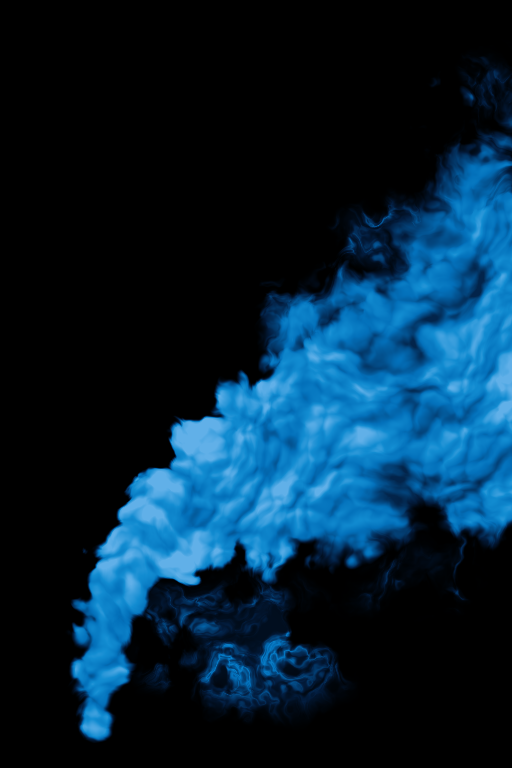
This background is drawn by a WebGL 2 fragment shader. Its source:

```glsl
#version 300 es
precision highp float;
// A plume of blue smoke on black, rising from the lower left to the right edge.
// Tapered capsules give its body; domed cells and warped noise roughen and light it.
// Ridged noise draws thin wisps beneath it, and one tone ramp colours everything.

uniform vec2 u_resolution;
out vec4 outColor;

// Lengths are in canvas heights.
const vec3 RAMP[5] = vec3[5](
  vec3(0.01, 0.11, 0.24), vec3(0.01, 0.27, 0.49), vec3(0.01, 0.44, 0.73),
  vec3(0.07, 0.55, 0.82), vec3(0.38, 0.69, 0.91));

// Spines: x, y, radius
const vec3 BODY[8] = vec3[8](
  vec3(0.124, 0.060, 0.016), vec3(0.133, 0.147, 0.034), vec3(0.154, 0.232, 0.049),
  vec3(0.215, 0.326, 0.074), vec3(0.293, 0.365, 0.102), vec3(0.404, 0.399, 0.130),
  vec3(0.527, 0.467, 0.160), vec3(0.690, 0.531, 0.218));
const vec3 LIMB[5] = vec3[5](
  vec3(0.385, 0.572, 0.026), vec3(0.514, 0.645, 0.046), vec3(0.615, 0.728, 0.052),
  vec3(0.655, 0.840, 0.036), vec3(0.622, 0.920, 0.012));

// Light and dark areas: x, y, spread, gain
const vec4 GLOWS[6] = vec4[6](
  vec4(0.27, 0.380, 0.110, 1.0), vec4(0.18, 0.270, 0.060, 0.7),
  vec4(0.49, 0.425, 0.060, 0.7), vec4(0.62, 0.485, 0.060, 0.8),
  vec4(0.55, 0.350, 0.055, -1.4), vec4(0.54, 0.520, 0.050, -0.4));

// Wispy areas: x, y, half width, half height
const vec4 VEILS[4] = vec4[4](
  vec4(0.320, 0.170, 0.180, 0.110), vec4(0.550, 0.240, 0.090, 0.065),
  vec4(0.510, 0.700, 0.080, 0.050), vec4(0.640, 0.890, 0.060, 0.060));

const float PUFF_SCALE = 13.0;
const float PUFF_MEAN = 0.7;
const float PUFF_DEPTH = 0.055;
const float ROUGHNESS = 0.075;
const float BASE_TONE = 3.35;
const float LIMB_TONE = 3.1;
const float WISP_TONE = 3.0;
const float RELIEF = 3.2;
const vec2 LIGHT_STEP = vec2(-0.006, 0.009);

float hash(vec2 p) {
  vec3 q = fract(p.xyx * 0.1031);
  q += dot(q, q.yzx + 33.33);
  return fract((q.x + q.y) * q.z);
}

float noise(vec2 p) {
  vec2 i = floor(p), f = fract(p);
  f = f * f * f * (f * (f * 6.0 - 15.0) + 10.0);
  vec2 e = vec2(0.0, 1.0);
  return mix(mix(hash(i), hash(i + e.yx), f.x),
             mix(hash(i + e.xy), hash(i + e.yy), f.x), f.y);
}

float fbm(vec2 p) {
  float sum = 0.0, weight = 0.5;
  for (int i = 0; i < 5; i++) {
    sum += weight * noise(p);
    p = mat2(1.6, 1.2, -1.2, 1.6) * p + 7.3;
    weight *= 0.5;
  }
  return sum / 0.96875;
}

// Rounded domes around scattered cell centres
float domes(vec2 p) {
  vec2 cell = floor(p);
  float sum = 0.0;
  for (int y = -1; y <= 1; y++)
    for (int x = -1; x <= 1; x++) {
      vec2 c = cell + vec2(x, y);
      vec2 d = c + vec2(hash(c), hash(c + 51.7)) - p;
      sum += exp(-14.0 * dot(d, d));
    }
  return 1.0 + log(sum + 1e-4) / 7.0;
}

float puffs(vec2 p) {
  p *= PUFF_SCALE;
  return 0.58 * domes(p) + 0.28 * domes(p * 2.1 + 3.7) + 0.14 * domes(p * 4.3 + 9.1);
}

// Distance to a capsule whose radius changes along its length
float taper(vec2 p, vec3 a, vec3 b) {
  vec2 ab = b.xy - a.xy;
  float h = clamp(dot(p - a.xy, ab) / dot(ab, ab), 0.0, 1.0);
  return length(p - a.xy - ab * h) - mix(a.z, b.z, h);
}

void main() {
  vec2 p = gl_FragCoord.xy / u_resolution.y;

  // Turbulence shared by every layer
  vec2 swirl = vec2(fbm(p * 7.0 + 2.0), fbm(p * 7.0 + 41.0)) - 0.5;
  vec2 warped = p + 0.09 * swirl;
  float cloud = fbm(warped * 12.0 + 2.5 * swirl) - 0.5;
  float height = puffs(warped);
  float relief = height - puffs(warped + LIGHT_STEP);

  // Body and upper limb
  float body = 1.0, limb = 1.0;
  for (int i = 0; i < 7; i++) body = min(body, taper(p, BODY[i], BODY[i + 1]));
  for (int i = 0; i < 4; i++) limb = min(limb, taper(p + 0.05 * swirl, LIMB[i], LIMB[i + 1]));
  float reach = mix(0.45, 1.0, smoothstep(0.1, 0.3, p.y));
  body -= reach * (PUFF_DEPTH * (height - PUFF_MEAN) + ROUGHNESS * cloud);
  float soft = mix(0.007, 0.022, smoothstep(0.2, 0.6, p.x));
  float bodyDensity = smoothstep(soft, -soft, body);
  float limbDensity = smoothstep(0.022, -0.04, limb - 0.16 * cloud);

  // Lighting inside the smoke
  float shade = RELIEF * relief + 1.5 * (height - PUFF_MEAN) + 2.4 * cloud;
  float tone = BASE_TONE + shade;
  for (int i = 0; i < 6; i++) {
    vec2 d = (p - GLOWS[i].xy) / GLOWS[i].z;
    tone += GLOWS[i].w * exp(-0.5 * dot(d, d));
  }
  tone = bodyDensity * max(tone, 1.2);
  tone = max(tone, limbDensity * (LIMB_TONE + 0.7 * shade));

  // Curling wisps
  float veil = 0.0;
  for (int i = 0; i < 4; i++)
    veil = max(veil, 1.0 - smoothstep(0.35, 1.0, length((p + 0.1 * swirl - VEILS[i].xy) / VEILS[i].zw)));
  float strand = fbm(p * vec2(11.0, 14.0) + 7.0 * swirl + 19.0);
  float ridge = pow(max(1.0 - 4.5 * abs(strand - 0.5), 0.0), 2.5);
  float patches = smoothstep(0.36, 0.66, fbm(p * 16.0 + 3.0 * swirl + 63.0));
  tone = max(tone, veil * patches * (0.5 + WISP_TONE * ridge));

  // Tone to colour
  vec3 color = vec3(0.0);
  for (int i = 0; i < 5; i++) color = mix(color, RAMP[i], clamp(tone - float(i), 0.0, 1.0));
  outColor = vec4(color, 1.0);
}
```
